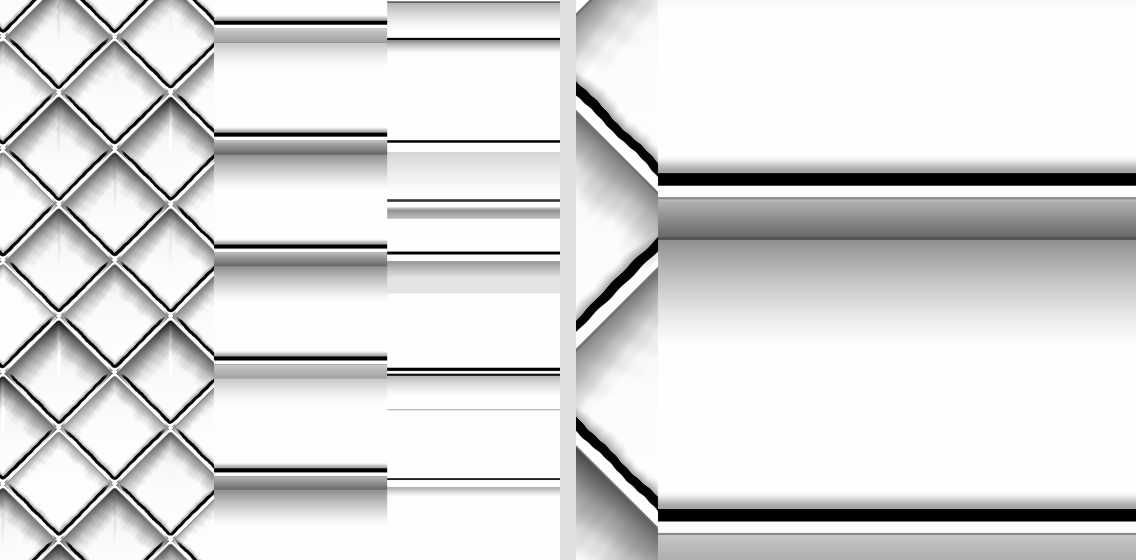
Left: the whole. Right: its middle third, enlarged.
Write a WebGL 1 fragment shader that draws this texture map.

```glsl
precision highp float;
// Grey relief sheet in three strips: overlapping diamond scales, five evenly
// spaced grooves, and irregular rules. Scales come from a rotated lattice with
// rounded lips; each strip sums up ink (darkness) on a near-white ground.
uniform vec2 u_resolution;

// Half-width of edge smoothing; the canvas is 768 design units tall.
float soft;

float hash(vec2 p) {
  return fract(sin(dot(p, vec2(12.99, 78.23))) * 4375.85);
}

float stroke(float d, float halfWidth) {
  return 1.0 - smoothstep(halfWidth - soft, halfWidth + soft, abs(d));
}

// Sharp start at t = 0, then a falloff to nothing at t = reach.
float fade(float t, float reach) {
  return smoothstep(-soft, soft, t) * pow(clamp(1.0 - t / reach, 0.0, 1.0), 1.4);
}

float wobble(vec2 p) {
  return sin(p.x * 0.19 + p.y * 0.11) + 0.6 * sin(p.y * 0.37 - p.x * 0.23)
       + 0.4 * sin(p.x * 0.71 + p.y * 0.53);
}

// Distance from two perpendicular edges, joined by a round corner.
float roundedEdge(vec2 e, float r) {
  return r - length(max(r - e, 0.0)) + max(min(e.x, e.y) - r, 0.0);
}

float scaleInk(vec2 p) {
  // Diagonal axes: each unit cell is one diamond with its tip at (0, 0).
  vec2 g = vec2(p.x - 4.0, 50.5 - p.y) / 76.65;
  vec2 ab = 0.5 * vec2(g.y + g.x, g.y - g.x);
  vec2 id = floor(ab);
  vec2 f = ab - id;
  float h = hash(id + 3.0);
  float rough = wobble(p + 40.0 * h);

  float lower = roundedEdge(f * 108.0, 8.0);
  float upper = roundedEdge((1.0 - f) * 108.0, 7.0);
  float along = max(f.x, f.y);
  float topDist = length(1.0 - f) * 108.0;

  // Black groove inside the lower lip, thinning towards the side corners.
  float ends = 1.0 - smoothstep(0.84, 0.97, along);
  float groove = stroke(lower - 4.6 - 0.35 * rough, 1.5 + 0.7 * ends);
  float ink = groove * mix(0.4, 0.98, ends);
  ink = max(ink, 0.45 * fade(lower - 5.5, 7.0 + rough));

  // Shadow beneath the scales above, deepest at the top corner.
  float depth = 0.28 + 0.32 * h + 0.25 * exp(-topDist / 30.0);
  float shade = depth * fade(upper - 3.2, 15.0 + 24.0 * h + 2.5 * rough);
  shade += 0.22 * h * exp(-topDist / 34.0) * smoothstep(2.0, 4.0, upper);
  ink = max(ink, shade);
  ink = max(ink, 0.55 * stroke(upper - 3.3, 0.7));

  // Grey wedge at the left and right corners.
  float side = length(vec2(min(f.x, f.y), 1.0 - along)) * 108.0;
  ink = max(ink, 0.5 * fade(side, 24.0 + 2.0 * rough) * smoothstep(2.0, 4.0, min(lower, upper)));

  // Faint vertical crease, dark on some scales and light on the deepest.
  float crease = stroke((f.x - f.y) * 76.65 + 0.6 * rough, 2.0);
  float creaseSpan = smoothstep(8.0, 25.0, topDist) * (1.0 - smoothstep(50.0, 90.0, topDist));
  return ink + 0.07 * crease * creaseSpan * (smoothstep(0.45, 0.7, h) - 2.0 * step(0.85, h));
}

float grooveInk(float y) {
  float row = floor((y - 8.0) / 153.5);
  float t = y - 31.0 - row * 153.5;
  float depth = 0.4 - 0.17 * cos(2.094 * row);
  float ink = stroke(t, 2.9);
  ink = max(ink, 0.35 * smoothstep(-11.0, -3.0, t) * step(t, 0.0));
  ink = max(ink, 0.45 * stroke(t - 8.7, 0.6));
  float band = smoothstep(8.0, 10.0, t) * (1.0 - smoothstep(26.0, 28.0, t));
  ink = max(ink, band * mix(0.16 + 0.25 * depth, 0.14 + 0.95 * depth, clamp((t - 9.0) / 18.0, 0.0, 1.0)));
  ink = max(ink, (0.3 + 0.75 * depth) * stroke(t - 27.0, 0.8));
  return max(ink, (0.03 + 0.85 * depth) * fade(t - 27.0, 22.0 + 60.0 * depth));
}

float ruleInk(float y) {
  // Dark rules.
  float ink = 0.65 * stroke(y - 3.0, 1.2);
  ink = max(ink, 0.97 * stroke(y - 53.5, 1.6));
  ink = max(ink, stroke(y - 194.0, 1.7));
  ink = max(ink, 0.78 * stroke(y - 275.0, 1.8));
  ink = max(ink, stroke(y - 347.0, 2.0));
  ink = max(ink, stroke(y - 506.5, 2.2));
  ink = max(ink, 0.95 * stroke(y - 514.0, 1.5));
  ink = max(ink, 0.95 * stroke(y - 657.0, 1.2));
  // Hairlines.
  ink = max(ink, 0.2 * stroke(y - 209.0, 0.6));
  ink = max(ink, 0.4 * stroke(y - 285.5, 0.7));
  ink = max(ink, 0.4 * stroke(y - 562.0, 0.6));
  // Shadows beneath the rules; one is cut off square.
  ink = max(ink, 0.3 * fade(y - 3.0, 40.0));
  ink = max(ink, 0.5 * fade(y - 54.0, 20.0));
  ink = max(ink, 0.16 * fade(y - 209.0, 62.0));
  ink = max(ink, 0.45 * fade(y - 287.0, 40.0) * (1.0 - smoothstep(299.0, 301.0, y)));
  ink = max(ink, 0.42 * fade(y - 358.0, 38.0));
  ink = max(ink, 0.1 * smoothstep(357.0, 359.0, y) * (1.0 - smoothstep(401.0, 404.0, y)));
  ink = max(ink, 0.3 * fade(y - 514.0, 30.0));
  return max(ink, 0.35 * fade(y - 668.0, 14.0));
}

void main() {
  vec2 uv = gl_FragCoord.xy / u_resolution;
  vec2 p = 768.0 * vec2(uv.x, 1.0 - uv.y);
  soft = 540.0 / u_resolution.y;
  float ink = mix(scaleInk(p), grooveInk(p.y), smoothstep(-soft, soft, p.x - 293.5));
  ink = mix(ink, ruleInk(p.y), smoothstep(-soft, soft, p.x - 531.0));
  gl_FragColor = vec4(vec3(clamp(0.995 - ink, 0.0, 1.0)), 1.0);
}
```
